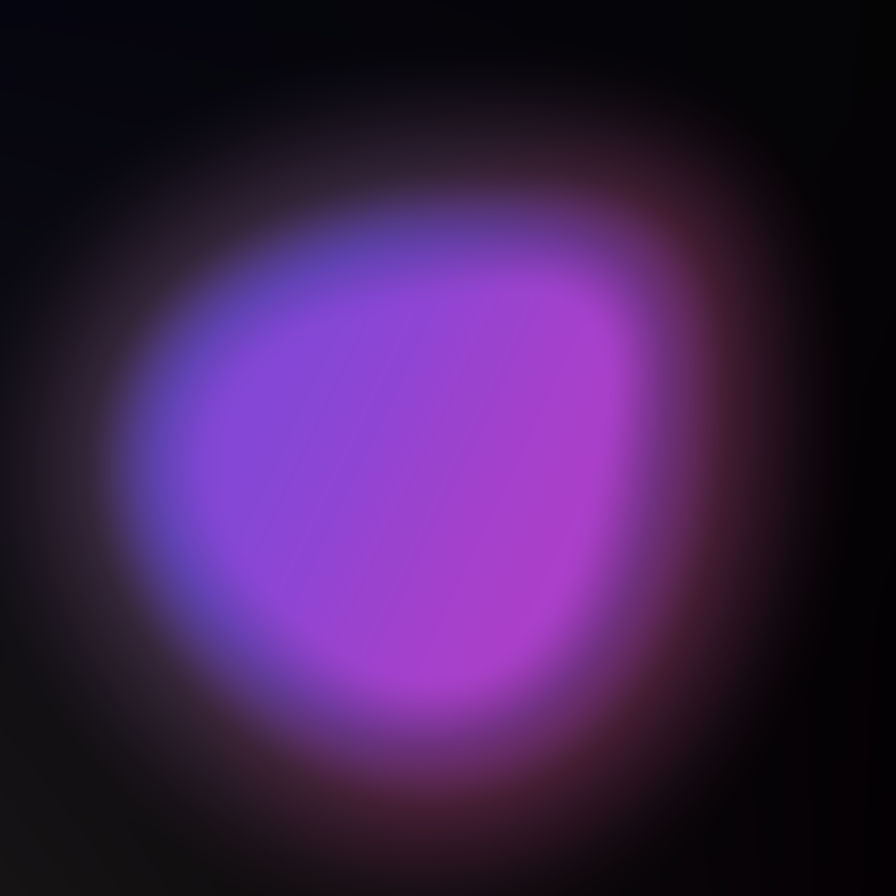
Give the GLSL for this background, as a WebGL 2 fragment shader.

```glsl
#version 300 es
precision highp float;

uniform vec2 u_resolution;
out vec4 fragColor;

#define CENTER vec2(0.46, 0.46)
#define RADIUS 0.31
#define WOBBLE 0.012
#define CORNER 0.05
#define CORNER_ANGLE 0.77
#define HUE_AXIS vec2(0.9, -0.43)

// Signed radial distance to a rounded blob with one pulled corner
float blobDistance(vec2 p) {
    float angle = atan(p.y, p.x);
    float lobes = WOBBLE * cos(3.0 * (angle + 1.31));
    float corner = CORNER * exp(12.0 * (cos(angle - CORNER_ANGLE) - 1.0));
    return length(p) - RADIUS - lobes - corner;
}

// Falls smoothly from 1 at the inner distance to 0 at the outer one
float falloff(float inner, float outer, float d) {
    return 1.0 - smoothstep(inner, outer, d);
}

// Faint backdrop blended between the four corners
vec3 backdrop(vec2 uv) {
    vec3 bottom = mix(vec3(0.085, 0.075, 0.08), vec3(0.015, 0.0, 0.015), uv.x);
    vec3 top = mix(vec3(0.02, 0.02, 0.06), vec3(0.02, 0.015, 0.02), uv.x);
    return mix(bottom, top, uv.y);
}

void main() {
    vec2 uv = gl_FragCoord.xy / u_resolution;
    float d = blobDistance(uv - CENTER);
    float hue = smoothstep(0.0, 0.42, dot(uv, HUE_AXIS));

    // Cool to warm tints for each layer
    vec3 haloColor = mix(vec3(0.28, 0.20, 0.30), vec3(0.38, 0.16, 0.28), hue);
    vec3 rimColor = mix(vec3(0.36, 0.26, 0.69), vec3(0.43, 0.19, 0.50), hue);
    vec3 coreColor = mix(vec3(0.52, 0.28, 0.84), vec3(0.67, 0.25, 0.79), hue);

    // Wide halo, then the soft body with its darker rim
    vec3 body = mix(rimColor, coreColor, falloff(-0.11, -0.015, d));
    vec3 color = mix(backdrop(uv), haloColor, falloff(-0.06, 0.2, d));
    color = mix(color, body, falloff(-0.05, 0.05, d));

    fragColor = vec4(color, 1.0);
}
```
